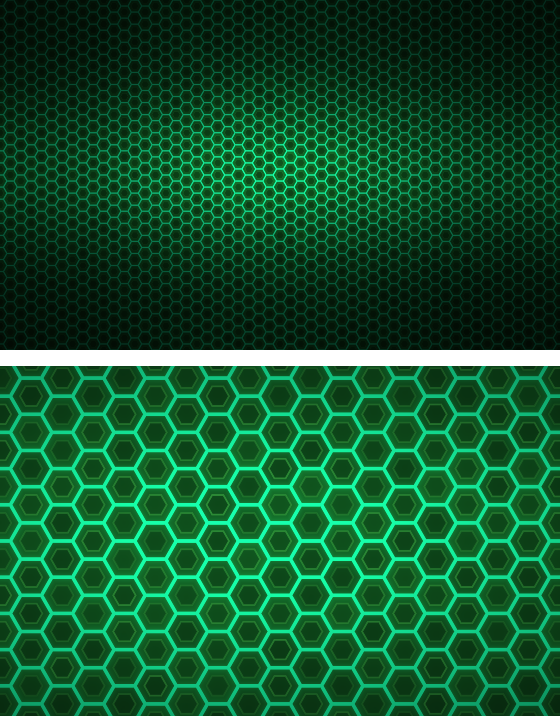
Top, the full canvas; bottom, a detail of the centre.
Give the GLSL for this pattern, as a Shadertoy shader.

```glsl
const vec2 REPEATS = vec2(27.0, 29.0);        // column pairs across, rows down
const vec2 LATTICE = vec2(1.7320508, 1.0);    // one repeat, in cell heights
const float LINE_HALF = 0.050;                // half width of the bright outline
const float GLOW_REACH = 0.10;
const float GLOW_GAIN = 0.20;
const float RING_APOTHEM = 0.27;              // faint inner hexagon
const float RING_HALF = 0.024;
const float CELL_VARIATION = 0.10;
const vec2 LIGHT_CENTER = vec2(0.485, 0.51);
const vec2 LIGHT_FALLOFF = vec2(0.90, 1.75);
const float AMBIENT = 0.09;
const vec3 LINE_COLOR = vec3(0.09, 1.05, 0.69);
const vec3 CELL_COLOR = vec3(0.070, 0.37, 0.13);
const vec3 RING_COLOR = vec3(0.20, 0.58, 0.22);
const float PI = 3.14159265;

float hash(vec2 p) {
    vec3 q = fract(vec3(p.xyx) * 0.1031);
    q += dot(q, q.yzx + 33.33);
    return fract((q.x + q.y) * q.z);
}

// Apothem distance of a hexagon with a flat top
float hexDistance(vec2 p) {
    p = abs(p);
    return max(p.y, dot(p, vec2(0.8660254, 0.5)));
}

float stroke(float dist, float halfWidth, float pixel) {
    float coverage = 1.0 - smoothstep(-0.5 * pixel, 0.5 * pixel, abs(dist) - halfWidth);
    return coverage * min(1.0, 2.0 * halfWidth / pixel);
}

// Offset from the nearest cell centre in xy, wrapped cell id in zw
vec4 hexCell(vec2 grid) {
    vec2 a = (fract(grid) - 0.5) * LATTICE;
    vec2 b = (fract(grid - 0.5) - 0.5) * LATTICE;
    bool first = dot(a, a) < dot(b, b);
    vec2 id = first ? floor(grid) : floor(grid - 0.5);
    id = mod(id, REPEATS) + (first ? 0.0 : 64.0);
    return vec4(first ? a : b, id);
}

void mainImage(out vec4 fragColor, in vec2 fragCoord) {
    vec2 uv = fragCoord / iResolution.xy;
    float pixel = REPEATS.y / iResolution.y;
    vec4 cell = hexCell(uv * REPEATS);
    float radius = hexDistance(cell.xy);
    float edge = 0.5 - radius;
    float shade = hash(cell.zw);
    float ringShade = hash(cell.zw + 17.0);

    // Periodic light, smooth across the borders
    vec2 offset = sin(PI * (uv - LIGHT_CENTER));
    float light = AMBIENT + (1.0 - AMBIENT) * exp(-dot(offset * offset, LIGHT_FALLOFF));

    // Cell body, darker inside the inner ring
    float core = 1.0 - smoothstep(-0.5 * pixel, 0.5 * pixel, radius - RING_APOTHEM);
    vec3 color = CELL_COLOR * (1.0 + CELL_VARIATION * (shade - 0.5) * 2.0);
    color *= 1.0 - 0.18 * core;
    float ring = stroke(radius - RING_APOTHEM, RING_HALF, pixel);
    color = mix(color, RING_COLOR, ring * mix(0.35, 0.85, ringShade));

    // Glow and outline
    color += LINE_COLOR * GLOW_GAIN * exp(-edge / GLOW_REACH);
    color = mix(color, LINE_COLOR, stroke(edge, LINE_HALF, max(pixel, 0.03)));

    fragColor = vec4(color * light, 1.0);
}
```
